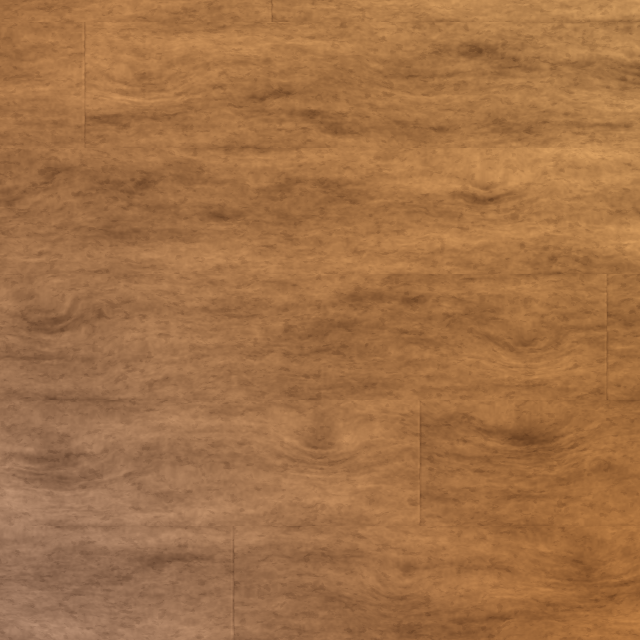
Give the GLSL for this texture, as a Shadertoy shader.

```glsl
// Warm oak floor: long horizontal planks, five rows high, with faint staggered joints.
// Stretched noise makes the grain; scattered knots bend it into loops and darken it.
// Soft light tints the floor from rosy lower left to golden upper right.

#define PLANK_HEIGHT 0.197
#define PLANK_LENGTH 1.4
#define ROW_SHIFT 0.019
#define FIRST_JOINT 0.365
#define JOINT_STEP 0.292
#define SEAM_WIDTH 0.0014
#define KNOTS_PER_PLANK 4.0
#define KNOT_DARKNESS 0.20
#define STREAK_CONTRAST 0.36
#define GRAIN_CONTRAST 0.20
#define FIBRE_CONTRAST 0.20
#define PORE_DARKNESS 0.09

const vec3 ROSY   = vec3(0.600, 0.453, 0.355);
const vec3 ORANGE = vec3(0.610, 0.395, 0.208);
const vec3 TAN    = vec3(0.635, 0.435, 0.260);
const vec3 GOLDEN = vec3(0.715, 0.520, 0.315);
const vec3 AMBER  = vec3(0.630, 0.415, 0.230);

float hash(vec2 p) {
    vec3 q = fract(vec3(p.xyx) * 0.1031);
    q += dot(q, q.yzx + 33.33);
    return fract((q.x + q.y) * q.z);
}

float noise(vec2 p) {
    vec2 i = floor(p), f = fract(p);
    f = f * f * (3.0 - 2.0 * f);
    return mix(mix(hash(i), hash(i + vec2(1, 0)), f.x),
               mix(hash(i + vec2(0, 1)), hash(i + vec2(1, 1)), f.x), f.y);
}

// Octaves are slightly rotated to hide the noise lattice
float fbm(vec2 p) {
    float sum = 0.0, amp = 0.5;
    for (int i = 0; i < 4; i++) {
        sum += amp * noise(p);
        p = mat2(1.99, 0.22, -0.22, 1.99) * p + vec2(17.3, 9.1);
        amp *= 0.5;
    }
    return sum / 0.9375;
}

// Sums the knots of one plank: x = dark core, y = wide zone of bent grain
vec2 knots(vec2 local, float row, float plank, float rough) {
    float cellWidth = PLANK_LENGTH / KNOTS_PER_PLANK;
    float cell = floor(local.x / cellWidth);
    vec2 sum = vec2(0.0);
    for (int i = -1; i <= 1; i++) {
        float c = cell + float(i);
        if (floor(c / KNOTS_PER_PLANK) != plank) continue;
        vec2 id = vec2(c + 31.0, row + 57.0);
        float strength = smoothstep(0.05, 0.6, hash(id + 5.0));
        vec2 center = vec2((c + 0.25 + 0.5 * hash(id)) * cellWidth,
                           PLANK_HEIGHT * (0.35 + 0.35 * hash(id + 19.0)));
        vec2 size = vec2(0.052, 0.032) * mix(0.6, 1.15, hash(id + 41.0));
        vec2 d = (local - center) / size;
        d.y += 0.6 * d.x * (hash(id + 73.0) - 0.3);
        float r2 = dot(d, d);
        sum += strength * vec2(exp(-r2 * (0.2 + 1.7 * rough)), exp(-r2 * 0.3));
    }
    return sum;
}

void mainImage(out vec4 fragColor, in vec2 fragCoord) {
    vec2 p = fragCoord / iResolution.y;
    float pixel = 1.0 / iResolution.y;

    // Plank layout
    float row = floor((p.y + ROW_SHIFT) / PLANK_HEIGHT);
    vec2 local = vec2(p.x - FIRST_JOINT - JOINT_STEP * row,
                      p.y + ROW_SHIFT - row * PLANK_HEIGHT);
    float plank = floor(local.x / PLANK_LENGTH);
    float tone = hash(vec2(plank + 11.0, row + 3.0));
    float rowDist = min(local.y, PLANK_HEIGHT - local.y);
    vec2 g = p + vec2(tone * 37.0 + 5.0, row * 0.31 + tone * 13.0);

    // Grain bent by slow waves and by knots, calming toward the plank edges
    float rough = fbm(g * vec2(28.0, 45.0));
    vec2 knot = knots(local, row, plank, rough) * smoothstep(0.0, 0.035, rowDist);
    float wave = 0.030 * (noise(g * vec2(4.5, 7.0)) - 0.5) + 0.012 * (rough - 0.5);
    g.y += wave;
    float bend = 0.036 * knot.y;
    float inner = smoothstep(-0.01, 0.03, rowDist);
    float streak = fbm(vec2(g.x * 3.2, (g.y + 0.3 * bend) * 24.0)) - 0.5;
    float shared = fbm(vec2(p.x * 3.2, (p.y + wave) * 20.0) + 90.0) - 0.5;
    streak = mix(shared, streak, inner);
    float grain = fbm(vec2(g.x * 16.0, (g.y + bend) * 95.0)) - 0.5;
    float loops = noise(vec2(g.x * 18.0, (g.y + bend) * 190.0)) - 0.5;
    float blotch = fbm(p * vec2(6.0, 11.0) + 40.0) - 0.5;

    // Fine mottled fibre, thin crisp lines and small soft pores
    float fibre = fbm(vec2(g.x * 85.0, (g.y + bend) * 150.0) + 3.0) - 0.5;
    float lines = noise(vec2(g.x * 48.0, (g.y + bend) * 250.0) + 27.0) - 0.5;
    float speckle = noise(g * vec2(230.0, 290.0)) - 0.5;
    float pore = smoothstep(0.60, 0.76, fbm(g * vec2(80.0, 160.0) + 61.0));

    float shade = 0.995 + 0.04 * (tone - 0.5);
    shade += STREAK_CONTRAST * streak + GRAIN_CONTRAST * grain + 0.22 * blotch;
    shade += FIBRE_CONTRAST * fibre + 0.065 * lines + 0.075 * speckle;
    shade += 0.22 * loops * min(knot.y, 1.0);
    shade -= PORE_DARKNESS * pore + KNOT_DARKNESS * knot.x * (0.2 + 1.5 * rough);
    shade -= 0.14 * smoothstep(0.12, 0.27, -streak) * smoothstep(0.4, 0.7, rough);

    // Row seams survive only in short worn traces; end joints stay thin and faint
    float endDist = (fract(local.x / PLANK_LENGTH + 0.5) - 0.5) * PLANK_LENGTH;
    float soft = SEAM_WIDTH + pixel;
    float seam = row + floor(local.y / PLANK_HEIGHT + 0.5);
    float worn = smoothstep(0.5, 0.9, fbm(vec2(p.x * 9.0, seam * 7.0)) + 0.3 * (rough - 0.5));
    shade -= 0.10 * worn * (1.0 - smoothstep(0.0, 2.0 * soft, rowDist));
    shade -= 0.10 * worn * exp(-rowDist * 110.0);
    float chipped = 0.4 + 0.9 * noise(vec2(row * 5.0, p.y * 45.0));
    shade -= 0.10 * chipped * (1.0 - smoothstep(0.0, soft, abs(endDist)));
    shade += 0.05 * chipped * (1.0 - smoothstep(0.0, soft, abs(endDist + 2.0 * SEAM_WIDTH)));

    // Light across the floor; darker wood is also more saturated
    vec2 light = smoothstep(0.0, 1.0, p);
    vec3 color = mix(mix(ROSY, ORANGE, light.x), mix(TAN, GOLDEN, light.x), light.y);
    vec2 glow = p - vec2(0.6, 0.65);
    color = mix(color, AMBER, 0.35 * exp(-8.0 * dot(glow, glow)));
    color *= pow(vec3(max(shade, 0.0)), vec3(0.90, 1.06, 1.20));
    fragColor = vec4(clamp(color * 1.015, 0.0, 1.0), 1.0);
}
```
